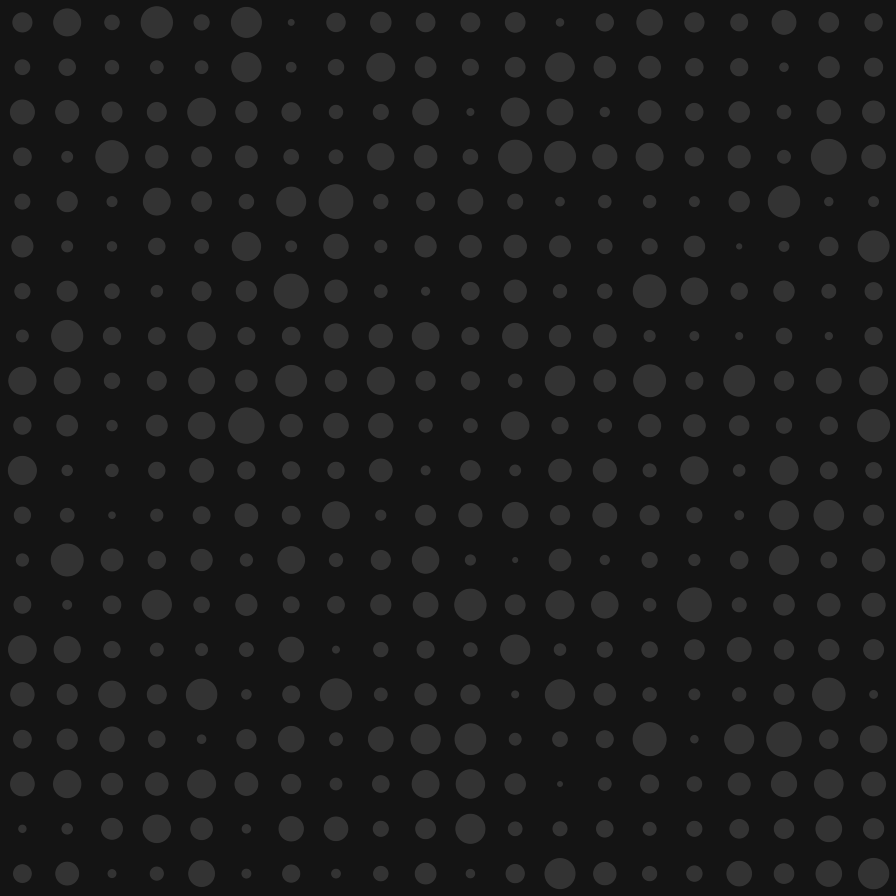
Write a WebGL 2 fragment shader that draws this pattern.

```glsl
#version 300 es
precision highp float;

uniform vec2 u_resolution;
out vec4 fragColor;

float hash(vec2 p) {
    return fract(sin(dot(p, vec2(12.9898, 78.233))) * 43758.5453);
}

void main() {
    // Square grid of cells, a whole number across and down
    vec2 grid = gl_FragCoord.xy / u_resolution * 20.0;
    vec2 cell = floor(grid);
    float pixel = 20.0 / min(u_resolution.x, u_resolution.y);

    // Two hashes averaged: mid-sized dots are common, extremes rare
    float size = 0.5 * (hash(cell + 1.0) + hash(cell + 37.0));
    float radius = mix(0.05, 0.41, size);

    // Centred dot with a one-pixel soft edge
    float dist = length(fract(grid) - 0.5) - radius;
    float dot_mask = 1.0 - smoothstep(-0.6 * pixel, 0.6 * pixel, dist);

    vec3 background = vec3(0.08);
    vec3 dot_color = vec3(0.2);
    fragColor = vec4(mix(background, dot_color, dot_mask), 1.0);
}
```
